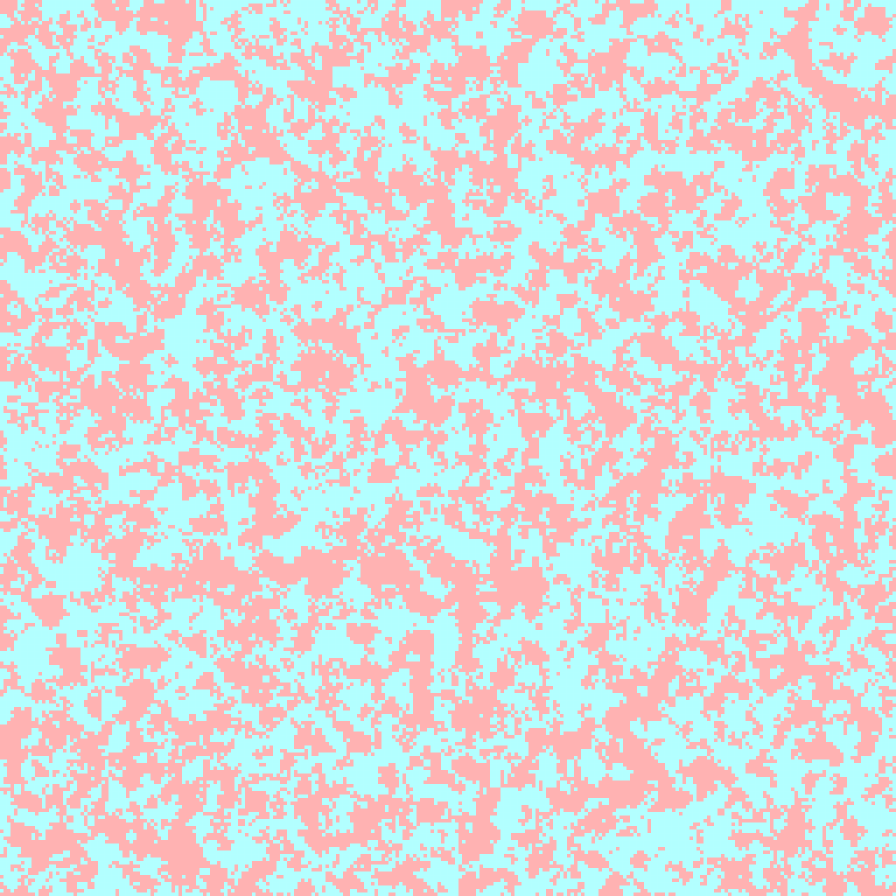
Reproduce this texture procedurally as a WebGL 1 fragment shader.

```glsl
precision highp float;
// Two-tone ragged patches of square cells, pale cyan and pale pink.

uniform vec2 u_resolution;

const float CELLS = 256.0;         // cells along the canvas height
const float PATCH_REACH = 1.15;    // falloff of neighbour influence, in cells
const float EDGE_ROUGHNESS = 0.1;  // extra say of a cell over itself
const float CYAN_BIAS = 0.011;
const vec3 CYAN = vec3(0.70, 1.00, 1.00);
const vec3 PINK = vec3(1.00, 0.70, 0.70);

float hash(vec2 p) {
  return fract(sin(dot(p, vec2(12.9898, 78.233))) * 43758.5453);
}

// Hashing twice breaks up the diagonal streaks of a plain sine hash on a grid.
float cellNoise(vec2 cell) {
  float shuffle = hash(cell + 0.37);
  return hash(vec2(shuffle * 61.7 + cell.y * 0.13, shuffle * 23.1 + cell.x * 0.29));
}

// Weighted vote of the random neighbours: 1 for cyan, 0 for pink.
float cellState(vec2 cell, float reach, float roughness, float bias) {
  float vote = bias + roughness * (cellNoise(cell) - 0.5);
  for (int y = -4; y <= 4; y++) {
    for (int x = -4; x <= 4; x++) {
      vec2 offset = vec2(float(x), float(y));
      vote += exp(-length(offset) / reach) * (cellNoise(cell + offset) - 0.5);
    }
  }
  return step(0.0, vote);
}

// Share of the pixel covered by each of the four cells around a corner.
float coveredState(vec2 p, float pixelSize) {
  vec2 corner = floor(p + 0.5);
  vec2 upper = clamp((p - corner) / pixelSize + 0.5, 0.0, 1.0);
  float state = 0.0;
  for (int j = 0; j < 2; j++) {
    for (int i = 0; i < 2; i++) {
      vec2 side = vec2(float(i), float(j));
      vec2 share = mix(1.0 - upper, upper, side);
      float coverage = share.x * share.y;
      if (coverage > 0.001) {
        vec2 cell = corner - 1.0 + side;
        state += coverage * cellState(cell, PATCH_REACH, EDGE_ROUGHNESS, CYAN_BIAS);
      }
    }
  }
  return state;
}

void main() {
  float pixelSize = CELLS / u_resolution.y;
  float cyanShare = coveredState(gl_FragCoord.xy * pixelSize, pixelSize);
  gl_FragColor = vec4(mix(PINK, CYAN, cyanShare), 1.0);
}
```
